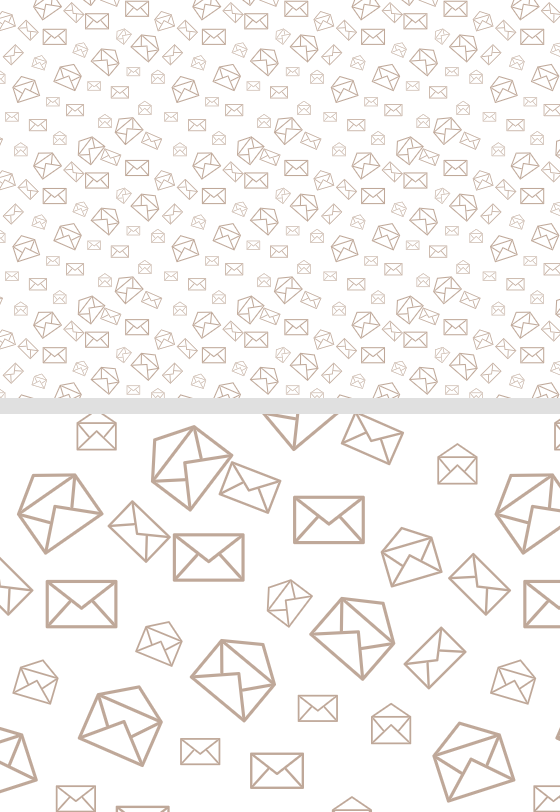
Top: the whole. Bottom: its middle third, enlarged.
Write a Shadertoy shader that draws this pattern.

```glsl
// Scattered outline envelopes, closed and open, in three sizes on white.
// A square tile repeats; inside it a jittered rank-1 lattice spreads the
// envelopes evenly, and each is drawn from mirrored line segments.

const vec3  PAPER  = vec3(1.0);
const vec3  INK    = vec3(0.75, 0.66, 0.60);
const float TILE   = 0.4;     // tile side, in canvas heights
const int   COUNT  = 31;      // envelopes per tile
const float STRIDE = 12.0;    // lattice step, coprime to COUNT
const float JITTER = 0.036;   // full range of the offset, in tiles
const float LARGE  = 0.0575;  // envelope widths, in canvas heights
const float MEDIUM = 0.0432;
const float SMALL  = 0.0322;
const float STROKE = 0.046;   // line width, in envelope widths
const float TILT_MIN = 0.28;  // radians
const float TILT_MAX = 0.95;

float hash(float n, float seed) {
    return fract(sin(n * 12.9898 + seed * 78.233) * 43758.5453);
}

float segment(vec2 p, vec2 a, vec2 b) {
    vec2 pa = p - a, ba = b - a;
    return length(pa - ba * clamp(dot(pa, ba) / dot(ba, ba), 0.0, 1.0));
}

float boxOutline(vec2 p, vec2 halfSize) {
    vec2 d = abs(p) - halfSize;
    return abs(length(max(d, 0.0)) + min(max(d.x, d.y), 0.0));
}

// Body with a V flap and two seams rising from the lower corners
float closedEnvelope(vec2 p) {
    p.x = abs(p.x);
    float d = boxOutline(p, vec2(0.5, 0.33));
    d = min(d, segment(p, vec2(0.5, 0.33), vec2(0.0, -0.06)));
    return min(d, segment(p, vec2(0.5, -0.33), vec2(0.15, 0.057)));
}

// Body with a raised flap, a lower pocket and two side folds
float openEnvelope(vec2 p) {
    p.x = abs(p.x);
    float d = boxOutline(p + vec2(0.0, 0.155), vec2(0.5, 0.345));
    d = min(d, segment(p, vec2(0.5, 0.19), vec2(0.0, 0.53)));
    d = min(d, segment(p, vec2(0.5, -0.5), vec2(0.0, -0.02)));
    return min(d, segment(p, vec2(0.5, 0.19), vec2(0.18, -0.19)));
}

// Odd lattice points are mostly large, even ones mostly small,
// so that big envelopes keep small neighbours
float envelopeWidth(int i) {
    bool odd = i % 2 == 1;
    if (i % 8 >= 6 && (odd || i % 8 == 6) || (odd && i < 4)) return MEDIUM;
    return odd ? LARGE : SMALL;
}

float envelopeTilt(float n, bool isOpen, bool isLarge) {
    bool upright = isLarge ? !isOpen : fract(n * 0.618) < 0.5;
    float side = hash(n, 3.0) < 0.5 ? -1.0 : 1.0;
    return upright ? 0.0 : side * mix(TILT_MIN, TILT_MAX, hash(n, 4.0));
}

// Share of a pixel covered by a line, also right for lines thinner than it
float lineCoverage(float d, float halfWidth, float pixel) {
    return clamp((halfWidth - d) / pixel + 0.5, 0.0, 1.0)
         - clamp((-halfWidth - d) / pixel + 0.5, 0.0, 1.0);
}

void mainImage(out vec4 fragColor, in vec2 fragCoord) {
    float pixel = 1.0 / iResolution.y;
    vec2 tilePos = fragCoord * pixel / TILE;
    float ink = 0.0;

    for (int i = 0; i < COUNT; i++) {
        float n = float(i);
        vec2 center = vec2(n, n * STRIDE) / float(COUNT);
        center += JITTER * (vec2(hash(n, 1.0), hash(n, 2.0)) - 0.5);

        // Nearest wrapped copy, measured in envelope widths
        float width = envelopeWidth(i);
        vec2 p = (fract(tilePos - center + 0.5) - 0.5) * TILE / width;
        if (dot(p, p) > 0.8) continue;

        bool isOpen = i % 4 < 2;
        float tilt = envelopeTilt(n, isOpen, width == LARGE);
        float c = cos(tilt), s = sin(tilt);
        p = vec2(c * p.x + s * p.y, c * p.y - s * p.x);

        float d = isOpen ? openEnvelope(p) : closedEnvelope(p);
        ink = max(ink, lineCoverage(d, 0.5 * STROKE, pixel / width));
    }
    fragColor = vec4(mix(PAPER, INK, ink), 1.0);
}
```
